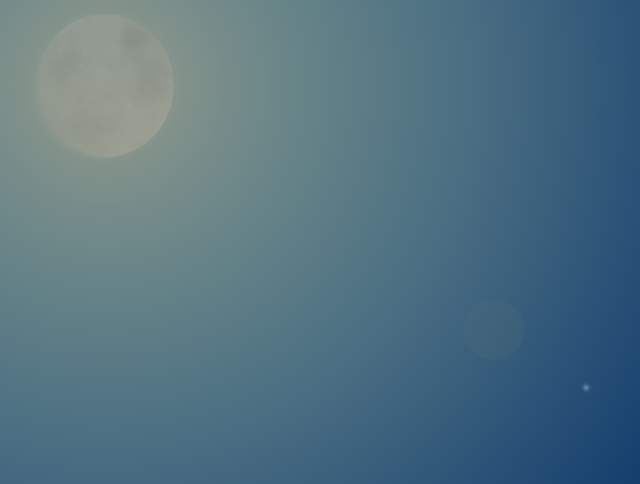
Write a Shadertoy shader that draws this background.

```glsl
// A pale full moon in a hazy teal sky that deepens to blue away from it.
// The sky is a radial colour ramp; the moon is a soft ellipse shaded by
// gradient noise, with a faint lens ghost and one small star lower right.

// Positions and sizes are in units of the canvas height.
const vec2  MOON_CENTER  = vec2(0.217, 0.823);
const vec2  MOON_RADII   = vec2(0.142, 0.148);
const vec3  MOON_TOP     = vec3(0.570, 0.602, 0.570);
const vec3  MOON_BOTTOM  = vec3(0.605, 0.618, 0.570);
const float MARIA_DEPTH  = 0.045;
const vec3  HALO_COLOR   = vec3(0.030, 0.018, 0.000);
const float HALO_WIDTH   = 0.10;

const vec2  GHOST_CENTER = vec2(1.021, 0.318);
const float GHOST_RADIUS = 0.062;
const vec3  GHOST_COLOR  = vec3(0.330, 0.430, 0.460);
const float GHOST_ALPHA  = 0.22;

const vec2  STAR_CENTER  = vec2(1.211, 0.199);
const float STAR_RADIUS  = 0.0062;
const vec3  STAR_COLOR   = vec3(0.25, 0.23, 0.18);

// Sky ramp: colour stops by distance from the moon.
const int STOPS = 7;
const float STOP_AT[STOPS] = float[](0.12, 0.30, 0.47, 0.74, 0.96, 1.15, 1.38);
const vec3 STOP_COLOR[STOPS] = vec3[](
    vec3(0.500, 0.565, 0.545), vec3(0.440, 0.535, 0.538),
    vec3(0.378, 0.503, 0.528), vec3(0.295, 0.435, 0.510),
    vec3(0.225, 0.370, 0.485), vec3(0.155, 0.312, 0.460),
    vec3(0.080, 0.240, 0.430));

vec2 hashGradient(vec2 cell) {
    vec2 h = vec2(dot(cell, vec2(127.1, 311.7)), dot(cell, vec2(269.5, 183.3)));
    return 2.0 * fract(sin(h) * 43758.5) - 1.0;
}

float gradientNoise(vec2 p) {
    vec2 i = floor(p), f = fract(p);
    vec2 u = f * f * f * (f * (f * 6.0 - 15.0) + 10.0);
    float a = dot(hashGradient(i), f);
    float b = dot(hashGradient(i + vec2(1, 0)), f - vec2(1, 0));
    float c = dot(hashGradient(i + vec2(0, 1)), f - vec2(0, 1));
    float d = dot(hashGradient(i + vec2(1, 1)), f - vec2(1, 1));
    return mix(mix(a, b, u.x), mix(c, d, u.x), u.y);
}

float fbm(vec2 p) {
    float sum = 0.0, amplitude = 0.5;
    for (int i = 0; i < 5; i++) {
        sum += amplitude * gradientNoise(p);
        p = mat2(1.6, 1.2, -1.2, 1.6) * p;
        amplitude *= 0.5;
    }
    return sum;
}

float blob(vec2 p, vec2 center, float radius) {
    vec2 d = (p - center) / radius;
    return exp(-dot(d, d));
}

vec3 skyColor(float dist) {
    vec3 color = STOP_COLOR[0];
    for (int i = 1; i < STOPS; i++) {
        float t = clamp((dist - STOP_AT[i - 1]) / (STOP_AT[i] - STOP_AT[i - 1]), 0.0, 1.0);
        color = mix(color, STOP_COLOR[i], t);
    }
    return color;
}

// Surface colour at q, where the moon's limb is the unit circle.
vec3 moonColor(vec2 q) {
    vec2 warped = q + 0.25 * vec2(fbm(q * 3.0), fbm(q * 3.0 + 7.0));
    float maria = 0.8 * blob(warped, vec2(0.45, 0.66), 0.22)
                + 0.7 * blob(warped, vec2(0.65, 0.12), 0.28)
                + 0.6 * blob(warped, vec2(-0.65, 0.30), 0.30)
                + 0.6 * blob(warped, vec2(-0.25, -0.55), 0.30);
    float grain = fbm(q * 4.0 + 3.0);
    float speckle = smoothstep(0.38, 0.60, gradientNoise(q * 13.0));
    vec3 color = mix(MOON_BOTTOM, MOON_TOP, smoothstep(-1.0, 1.0, q.y));
    return color - MARIA_DEPTH * maria + 0.035 * grain + 0.025 * speckle;
}

void mainImage(out vec4 fragColor, in vec2 fragCoord) {
    vec2 p = fragCoord / iResolution.y;
    float pixel = 1.0 / iResolution.y;

    // Sky and the warm halo hugging the limb
    vec3 color = skyColor(length(p - MOON_CENTER));
    vec2 q = (p - MOON_CENTER) / MOON_RADII;
    float limb = (length(q) - 1.0) * MOON_RADII.x;
    color += HALO_COLOR * exp(-max(limb, 0.0) / HALO_WIDTH);

    // Moon, its lower left edge dissolving into the haze
    float haze = smoothstep(0.35, 1.15, dot(q, normalize(vec2(-1.0, -0.6))));
    float softness = pixel + 0.012 * haze;
    float disc = 1.0 - smoothstep(-softness, softness, limb);
    color = mix(color, moonColor(q), disc * (1.0 - 0.55 * haze));

    // Lens ghost
    float ghost = length(p - GHOST_CENTER) - GHOST_RADIUS;
    float ghostMask = 1.0 - smoothstep(-pixel, pixel, ghost);
    color = mix(color, GHOST_COLOR, GHOST_ALPHA * ghostMask);

    // Star
    color += STAR_COLOR * blob(p, STAR_CENTER, STAR_RADIUS);

    fragColor = vec4(color, 1.0);
}
```
